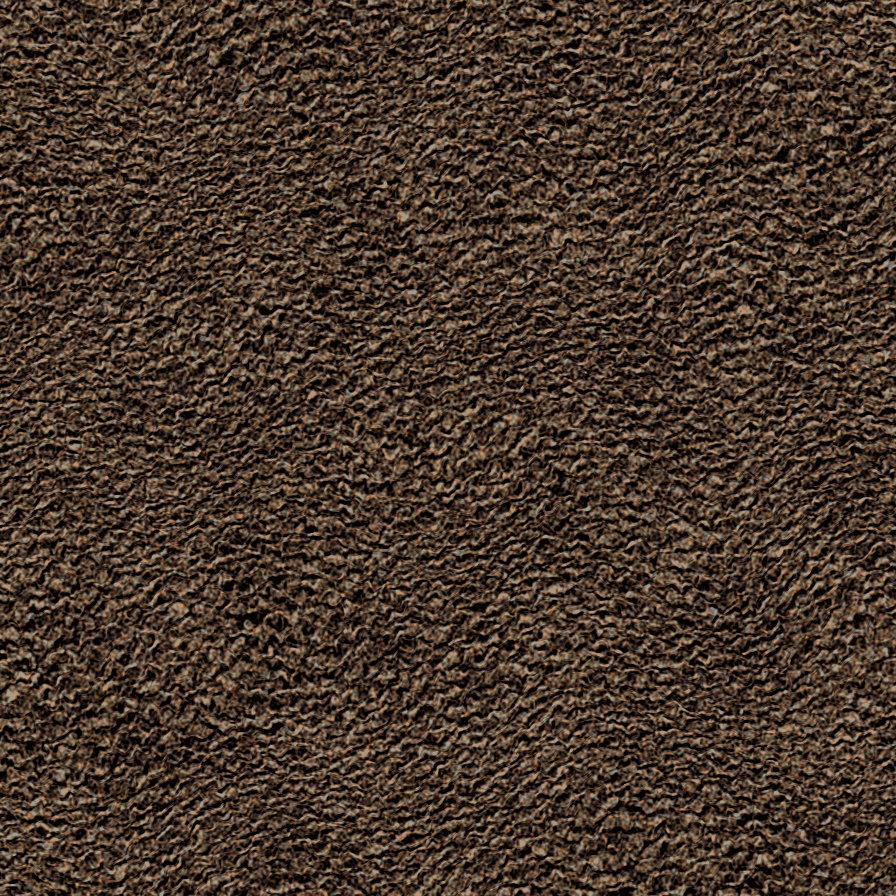
This texture is drawn by a Shadertoy shader. Its source:

```glsl
// Dark crumbly soil: flattened clumps with black hollows, fine grit and a few pale stones.
// Layered gradient noise forms a height field; comparing it with the height just above
// gives light from the top, and the resulting tone picks a colour from an earthy ramp.

float hash(vec2 p) {
    vec3 q = fract(p.xyx * vec3(0.1031, 0.1030, 0.0973));
    q += dot(q, q.yzx + 33.33);
    return fract((q.x + q.y) * q.z);
}

float slope(vec2 cell, vec2 offset) {
    float angle = 6.28318 * hash(cell);
    return dot(vec2(cos(angle), sin(angle)), offset);
}

// Gradient noise scaled to a standard deviation of about one
float noise(vec2 p) {
    vec2 i = floor(p), f = p - i;
    vec2 u = f * f * f * (f * (f * 6.0 - 15.0) + 10.0);
    vec2 e = vec2(1.0, 0.0);
    float low = mix(slope(i, f), slope(i + e, f - e), u.x);
    float high = mix(slope(i + e.yx, f - e.yx), slope(i + 1.0, f - 1.0), u.x);
    return 4.6 * mix(low, high, u.y);
}

// Wide, flat-topped crumbs in three sizes
float soilHeight(vec2 p) {
    vec2 q = p * vec2(60.0, 98.0);
    float height = 0.0, amount = 1.0;
    for (int octave = 0; octave < 3; octave++) {
        height += amount * 1.45 * tanh(1.2 * noise(q));
        q = mat2(0.985, 0.17, -0.17, 0.985) * q * 1.83 + 41.7;
        amount *= 0.66;
    }
    return height;
}

// Sparse elongated stones, at most one in each grid cell
float stoneMask(vec2 p) {
    vec2 q = p * 46.0, cell = floor(q);
    vec2 centre = 0.35 + 0.3 * vec2(hash(cell + 7.3), hash(cell + 19.1));
    vec2 d = (q - cell - centre) * vec2(1.0, 1.5);
    float radius = mix(0.14, 0.3, hash(cell + 53.7)) + 0.03 * noise(q * 4.0);
    float edge = 46.0 / iResolution.y;
    return step(0.94, hash(cell + 88.2)) * smoothstep(edge, -edge, length(d) - radius);
}

vec3 soilColour(float tone) {
    vec3 c = vec3(0.018, 0.009, 0.007);
    c = mix(c, vec3(0.18, 0.12, 0.09), clamp((tone + 1.18) / 0.74, 0.0, 1.0));
    c = mix(c, vec3(0.28, 0.20, 0.15), clamp((tone + 0.44) / 0.47, 0.0, 1.0));
    c = mix(c, vec3(0.39, 0.30, 0.22), clamp((tone - 0.03) / 0.47, 0.0, 1.0));
    c = mix(c, vec3(0.49, 0.40, 0.31), clamp((tone - 0.50) / 0.54, 0.0, 1.0));
    return mix(c, vec3(0.64, 0.55, 0.45), clamp((tone - 1.04) / 0.75, 0.0, 1.3));
}

void mainImage(out vec4 fragColor, in vec2 fragCoord) {
    vec2 uv = fragCoord / iResolution.y;

    // Lean the crumbs gently up to the right, with slow bends and ragged outlines
    vec2 p = uv + 3.0;
    p.y -= 0.2 * uv.x + 0.014 * noise(uv * 4.0 + 5.0);
    p += 0.0016 * vec2(noise(uv * 75.0 + 11.0), noise(uv * 75.0 + 67.0));

    // Light from above: crumbs shade the hollows below them
    float relief = soilHeight(p) - 0.7 * soilHeight(p + vec2(-0.0012, 0.0046));
    float grit = noise(mat2(0.8, 0.6, -0.6, 0.8) * uv * 233.0 + 300.0);
    float patches = noise(uv * 9.0 + 23.0);
    float tone = (relief + 0.75 * grit + 0.15 * patches) / 1.73;

    float stone = stoneMask(uv + 1.0);
    tone = mix(tone, 1.2 + 0.3 * grit + 0.2 * relief, 0.85 * stone);
    vec3 colour = soilColour(tone);

    // Rusty and olive grains; stones are greyer
    float rust = noise(uv * 140.0 + 150.0);
    colour *= 1.0 + rust * vec3(0.05, -0.02, -0.07);
    colour = mix(colour, vec3(dot(colour, vec3(0.35, 0.45, 0.2))), 0.35 * stone);
    fragColor = vec4(clamp(colour, 0.0, 1.0), 1.0);
}
```
